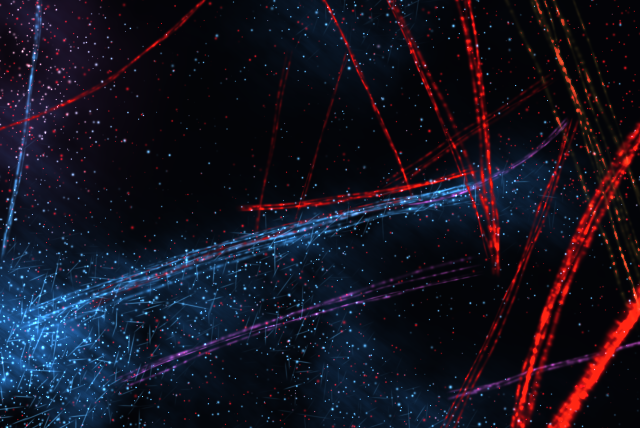
Write a Shadertoy shader that draws this texture.

```glsl
// Fluorescent fibres on black: blue haze with fine hairs, bright specks and
// long beaded red strands. Haze is fbm times soft blobs, hairs and specks
// sit on jittered grids, strands are bowed line bundles.
#define HAZE_GAIN 0.95
#define HAIR_GAIN 0.42
#define BEAD_FREQ 110.0
#define WOBBLE 0.01
#define FINE 0.0028
#define BLACK vec3(0.01, 0.013, 0.026)
#define BLUE vec3(0.09, 0.27, 0.46)
#define PALE vec3(0.38, 0.72, 0.95)
#define RED vec3(0.72, 0.05, 0.07)
#define VIOLET vec3(0.42, 0.16, 0.42)
#define OLIVE vec3(0.15, 0.12, 0.04)

vec2 pos;

vec2 hash2(vec2 p) {
  vec3 q = fract(p.xyx * vec3(0.1031, 0.103, 0.0973));
  q += dot(q, q.yzx + 33.33);
  return fract((q.xx + q.yz) * q.zy);
}

float noise(vec2 p) {
  vec2 i = floor(p), f = fract(p);
  f = f * f * (3.0 - 2.0 * f);
  float low = mix(hash2(i).x, hash2(i + vec2(1, 0)).x, f.x);
  float high = mix(hash2(i + vec2(0, 1)).x, hash2(i + 1.0).x, f.x);
  return mix(low, high, f.y);
}

float fbm(vec2 p) {
  float sum = 0.0, amp = 0.5;
  for (int i = 0; i < 5; i++) {
    sum += amp * noise(p);
    p = mat2(1.6, 1.2, -1.2, 1.6) * p + 7.3;
    amp *= 0.5;
  }
  return sum;
}

float blob(vec2 p, float x, float y, float rx, float ry) {
  vec2 q = (p - vec2(x, y)) / vec2(rx, ry);
  return exp(-dot(q, q));
}

// Amount of blue tissue at a place
float tissue(vec2 p) {
  float m = blob(p, 0.04, 0.06, 0.3, 0.24) * 1.1;
  m += blob(p, 0.22, 0.27, 0.42, 0.14) * 0.55;
  m += blob(p, 0.72, 0.22, 0.2, 0.25) * 0.48;
  m += blob(p - vec2(0, p.x * 0.25), 0.8, 0.28, 0.42, 0.055) * 0.5;
  m += blob(p, 1.2, 0.53, 0.2, 0.13) * 0.36;
  m += blob(p, 0.85, 0.97, 0.24, 0.16) * 0.42;
  m += blob(p, 1.02, 0.02, 0.3, 0.1) * 0.34;
  m += blob(p, 0.05, 0.72, 0.13, 0.35) * 0.28;
  m *= 1.0 - 0.75 * blob(p, 0.54, 0.16, 0.09, 0.08);
  return m * (1.0 - 0.75 * blob(p, 0.98, 0.29, 0.14, 0.09));
}

// Short hairs, one per cell, leaning up to the right
float hairs(float cell) {
  float sum = 0.0;
  for (int k = 0; k < 9; k++) {
    vec2 id = floor(pos / cell) + vec2(k % 3 - 1, k / 3 - 1);
    vec2 h = hash2(id + 3.0), g = hash2(id + 57.0);
    vec2 root = (id + h) * cell, q = pos - root;
    float angle = 1.9 * g.x - 0.2;
    vec2 dir = vec2(cos(angle), sin(angle));
    float along = dot(q, dir) / (cell * (0.35 + 0.6 * g.y));
    float side = dot(q, vec2(-dir.y, dir.x)) / 0.0017;
    float fill = smoothstep(0.1, 0.6, tissue(root) - 0.3 * h.y);
    sum += fill * exp(-side * side) * smoothstep(1.0, 0.3, abs(along)) * g.y;
  }
  return sum;
}

// Beaded strands from a to b, bowed sideways
float strands(float ax, float ay, float bx, float by, float bow, int count, float spread, float width) {
  vec2 line = vec2(bx - ax, by - ay), dir = normalize(line), q = pos - vec2(ax, ay);
  float along = dot(q, dir), t = along / length(line), sum = 0.0;
  float side = dot(q, vec2(-dir.y, dir.x)) - bow * 4.0 * t * (1.0 - t);
  for (int i = 0; i < count; i++) {
    float lane = floor(ax * 97.0 + by * 59.0) + float(i) * 5.0;
    vec2 h = hash2(vec2(lane, 9));
    float s = side - spread * (2.0 * h.x - 1.0 + (2.0 * h.y - 1.0) * (t - 0.5));
    s -= WOBBLE * (noise(vec2(along * 9.0, lane)) - 0.5);
    s /= width * (0.6 + 0.8 * h.y);
    float bead = noise(vec2(along * BEAD_FREQ, lane + 2.0));
    float patchy = 0.45 + 0.9 * noise(vec2(along * 14.0, lane + 4.0));
    sum += exp(-s * s) * mix(0.25, 1.7, bead * bead) * patchy;
  }
  return sum * smoothstep(-0.02, 0.05, t) * smoothstep(1.02, 0.93, t);
}

// Round specks; chance sets how many cells are filled
float specks(float cell, float radius, float chance, float seed) {
  vec2 g = mat2(0.8, 0.6, -0.6, 0.8) * pos / cell + seed;
  vec2 h = hash2(floor(g)), k = hash2(floor(g) + 91.0);
  float d = length(fract(g) - 0.25 - 0.5 * h) * cell / (radius * (0.55 + 0.7 * k.x));
  return exp(-d * d) * smoothstep(0.0, 0.08, chance - k.y) * (0.4 + 0.8 * h.x);
}

void mainImage(out vec4 fragColor, in vec2 fragCoord) {
  pos = fragCoord / iResolution.xy * vec2(1.5, 1);
  float m = tissue(pos), cloud = fbm(pos * 6.0);
  float streak = fbm(mat2(0.8, 0.6, -0.6, 0.8) * pos * vec2(14, 60));
  float corner = blob(pos, 0.03, 0.83, 0.22, 0.27), right = blob(pos, 1.4, 0.8, 0.22, 0.35);

  // Haze and hairs
  vec3 col = BLACK + BLUE * HAZE_GAIN * m * smoothstep(0.12, 0.75, cloud) * (0.5 + 1.1 * streak);
  col += VIOLET * corner * 0.5 * cloud + PALE * HAIR_GAIN * (hairs(0.055) + hairs(0.03));

  // Blue and violet strands
  float cool = strands(0.05, 0.24, 1.13, 0.56, 0.025, 9, 0.03, FINE);
  cool += strands(0.09, 1.02, 0.0, 0.4, 0.01, 3, 0.012, FINE);
  float violet = strands(0.28, 0.1, 1.12, 0.37, 0.02, 4, 0.022, FINE);
  violet += strands(1.05, 0.08, 1.53, 0.21, 0.0, 3, 0.012, FINE);
  violet += strands(1.33, 0.72, 0.95, 0.52, 0.04, 3, 0.015, FINE);
  col += mix(BLUE, PALE, 0.4) * cool * 0.55 + VIOLET * violet * 0.7;

  // Red strands, faint then heavy
  float red = strands(0.81, 0.88, 0.69, 0.48, 0.0, 2, 0.008, FINE);
  red += strands(0.68, 0.88, 0.6, 0.45, 0.0, 2, 0.012, FINE);
  red += strands(0.9, 0.56, 1.3, 0.82, 0.0, 3, 0.018, FINE);
  red += strands(0.2, 0.29, 0.98, 0.54, 0.025, 3, 0.018, FINE);
  red *= 0.55;
  red += strands(0.5, 1.03, -0.03, 0.69, 0.05, 2, 0.005, FINE);
  red += strands(0.56, 0.51, 1.12, 0.6, -0.015, 4, 0.012, FINE);
  red += strands(1.34, 0.72, 1.03, -0.03, 0.02, 3, 0.018, FINE);
  red *= 0.8;
  red += strands(0.74, 1.03, 0.96, 0.54, 0.01, 2, 0.006, FINE);
  red += strands(0.9, 1.03, 1.16, 0.4, 0.015, 3, 0.01, 0.0035);
  red += strands(1.08, 1.03, 1.16, 0.36, 0.01, 4, 0.016, 0.0035);
  red += strands(1.52, 0.72, 1.2, -0.05, -0.045, 7, 0.026, 0.0045);
  red += strands(1.56, 0.38, 1.26, -0.06, 0.0, 8, 0.024, 0.007);
  col = mix(col, RED, min(red * 0.8, 1.0));
  col += vec3(0.28, 0.1, 0.01) * smoothstep(0.9, 2.0, red);

  // Olive strands with red beads
  float olive = strands(1.22, 1.06, 1.54, 0.25, 0.01, 8, 0.075, 0.0045);
  col += OLIVE * olive + RED * 0.8 * smoothstep(0.8, 1.4, olive);

  // Specks: pale in the tissue, red elsewhere
  float chance = 0.06 + 0.36 * m + 0.28 * corner + 0.1 * (right + min(red + cool, 1.0));
  vec3 pale = mix(PALE, vec3(0.95, 0.65, 0.75), corner);
  for (float n = 0.0; n < 6.0; n++) {
    float glow = specks(0.013 + 0.0045 * n, 0.0018 + 0.00025 * n, chance, n * 17.3);
    float tint = noise(pos * 35.0 + n * 7.0) + 0.3 * m - 0.35 * right;
    col += mix(RED, pale, smoothstep(0.45, 0.6, tint)) * glow;
  }
  fragColor = vec4(min(col, 1.0), 1.0);
}
```
